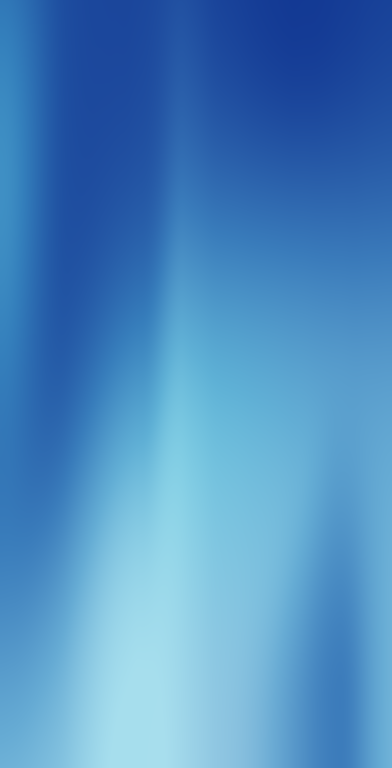
This background is drawn by a Shadertoy shader. Its source:

```glsl
// Soft vertical curtains of blue light, deep at the top and pale at the base.
#define DEEP vec3(0.075, 0.225, 0.58)
#define MID vec3(0.23, 0.48, 0.73)
#define LIGHT vec3(0.40, 0.67, 0.83)
#define PALE vec3(0.65, 0.87, 0.93)
#define TEAL_SHIFT vec3(-0.035, 0.025, 0.008)
#define RISE_RATE 8.0
#define GLOW_STRENGTH 0.42
#define PLUME_DEPTH 0.37
#define STREAK_STRENGTH 0.014

float bell(float d, float width) {
    d /= width;
    return exp(-d * d);
}

float hash(float n) {
    return fract(sin(n * 127.1) * 4375.85);
}

float noise(float x) {
    float cell = floor(x);
    return mix(hash(cell), hash(cell + 1.0), smoothstep(0.0, 1.0, x - cell));
}

// Light climbs highest on the right and falls away to the left.
float curtain(float x, float depth) {
    float edge = 0.80 - 0.30 * smoothstep(0.0, 0.38, x)
                      - 0.17 * smoothstep(0.36, 0.47, x);
    float peak = 0.85 + 0.20 * bell(x - 0.34, 0.16)
                      - 0.08 * smoothstep(0.60, 0.95, x);
    return peak / (1.0 + exp(-RISE_RATE * (depth - edge)));
}

// Dark plume at the lower right, wider on its left side.
float plume(float x, float depth) {
    float d = x - 0.865;
    float width = d < 0.0 ? mix(0.05, 0.17, smoothstep(0.5, 1.0, depth)) : 0.085;
    return PLUME_DEPTH * bell(d, width) * smoothstep(0.46, 0.92, depth);
}

vec3 ramp(float tone) {
    vec3 color = mix(DEEP, MID, clamp(tone / 0.4, 0.0, 1.0));
    color = mix(color, LIGHT, clamp((tone - 0.4) / 0.3, 0.0, 1.0));
    return mix(color, PALE, clamp((tone - 0.7) / 0.3, 0.0, 1.0));
}

void mainImage(out vec4 fragColor, in vec2 fragCoord) {
    vec2 uv = fragCoord / iResolution.xy;
    float x = uv.x;
    float depth = 1.0 - uv.y;

    // Broad light and shade
    float tone = curtain(x, depth);
    tone += 0.06 * (1.0 - smoothstep(0.3, 0.7, x)) * (1.0 - tone);
    float glow = bell(x, mix(0.13, 0.07, depth)) * bell(depth - 0.23, 0.38);
    tone += GLOW_STRENGTH * glow;
    tone += 0.05 * bell(x - 0.46, 0.07) * bell(depth - 0.08, 0.2);
    tone -= 0.07 * bell(x - 0.76, 0.16) * bell(depth - 0.08, 0.17);
    tone -= plume(x, depth);

    // Faint upright streaks
    float streak = noise(x * 13.0 + 3.0) + 0.5 * noise(x * 31.0) - 0.75;
    tone += STREAK_STRENGTH * streak;

    // Local shifts of hue
    vec3 color = ramp(tone);
    float teal = bell(x - 0.5, 0.26) * bell(depth - 0.55, 0.2);
    color += TEAL_SHIFT * (teal + glow);
    color.r += 0.03 * bell(x - 0.6, 0.15) * smoothstep(0.7, 1.0, depth);
    fragColor = vec4(clamp(color, 0.0, 1.0), 1.0);
}
```
